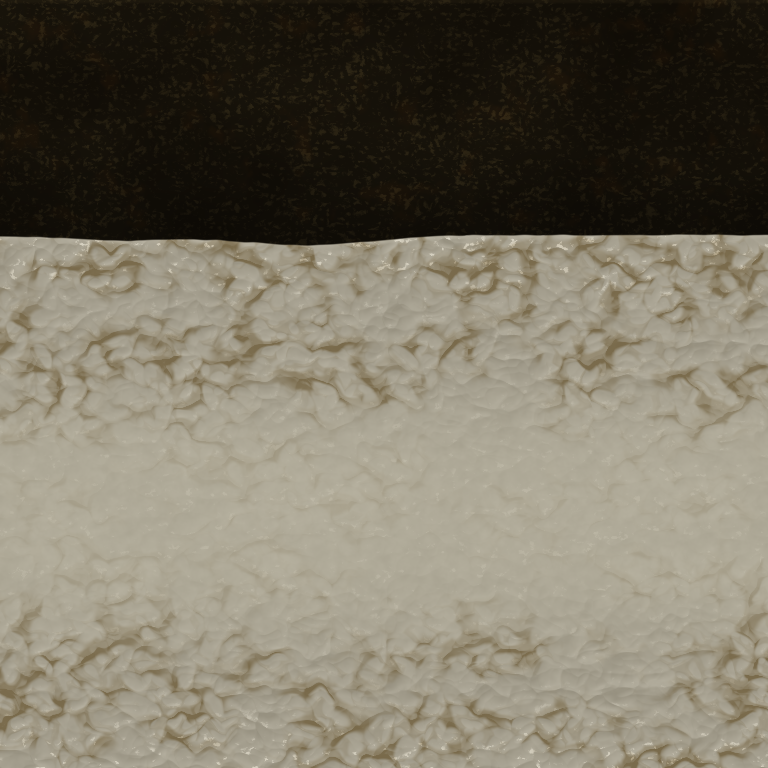
Write a Shadertoy shader that draws this texture.

```glsl
const vec2 TILE = vec2(13.0, 16.0);        // grain cells in one repeat
const vec2 CELL = vec2(0.0362, 0.0252);    // size of one grain cell

vec2 hash22(vec2 p) {
    vec3 q = fract(vec3(p.xyx) * vec3(0.1031, 0.1030, 0.0973));
    q += dot(q, q.yzx + 33.33);
    return fract((q.xx + q.yz) * q.zy);
}

float valueNoise(vec2 p) {
    vec2 i = floor(p), f = fract(p);
    f = f * f * (3.0 - 2.0 * f);
    float low = mix(hash22(i).x, hash22(i + vec2(1, 0)).x, f.x);
    float high = mix(hash22(i + vec2(0, 1)).x, hash22(i + vec2(1, 1)).x, f.x);
    return mix(low, high, f.y);
}

float fbm(vec2 p) {
    float sum = 0.0, amp = 0.5;
    for (int i = 0; i < 4; i++) {
        sum += amp * valueNoise(p);
        p = mat2(0.8, 0.6, -0.6, 0.8) * p * 2.1 + 7.3;
        amp *= 0.5;
    }
    return sum;
}

// Soft union of randomly turned, overlapping oval domes
float grainHeight(vec2 p, float scale) {
    vec2 warp = vec2(valueNoise(p * 55.0), valueNoise(p * 55.0 + 19.0)) - 0.5;
    p = (p + 0.012 * warp) * scale;
    vec2 home = floor(p / CELL);
    float sum = 0.0;
    for (int y = -2; y <= 2; y++)
    for (int x = -2; x <= 2; x++) {
        vec2 id = home + vec2(x, y);
        vec2 key = mod(id, TILE);
        vec2 rnd = hash22(key + 3.7), look = hash22(key + 41.2);
        vec2 d = p - (id + 0.1 + 0.8 * rnd) * CELL;
        float angle = (look.x - 0.5) * 2.2;
        float c = cos(angle), s = sin(angle);
        d = vec2(c * d.x + s * d.y, c * d.y - s * d.x);
        d /= vec2(0.026, 0.0135) * (0.8 + 0.45 * look.y);
        float dome = max(1.0 - dot(d, d), -1.0) + 0.5 * rnd.x;
        sum += exp(12.0 * dome);
    }
    return log(sum) / 12.0;
}

vec2 grainSlope(vec2 p, float scale, float height) {
    float e = 0.0015;
    return vec2(grainHeight(p + vec2(e, 0), scale) - height,
                grainHeight(p + vec2(0, e), scale) - height) / e;
}

float bump(float x, float centre, float width) {
    float d = (x - centre) / width;
    return exp(-d * d);
}

float horizon(float x) {
    return 0.692 - 0.0115 * bump(x, 0.40, 0.11) - 0.005 * bump(x, 0.17, 0.09)
         + 0.002 * smoothstep(0.5, 0.6, x);
}

vec3 darkFibre(vec2 p) {
    float patches = fbm(p * 9.0);
    vec2 bent = p + 0.012 * vec2(fbm(p * 40.0), fbm(p * 40.0 + 9.0));
    float fibre = abs(fbm(bent * vec2(120.0, 150.0)) - 0.47);
    float glint = smoothstep(0.09, 0.3, fibre) * (0.4 + patches);
    vec3 col = mix(vec3(0.053, 0.040, 0.019), vec3(0.096, 0.079, 0.044), patches);
    col += vec3(0.075, 0.064, 0.036) * glint;
    col += vec3(0.025, 0.010, 0.0) * smoothstep(0.55, 0.75, fbm(p * 28.0 + 4.0));
    col *= mix(0.8, 1.08, smoothstep(0.69, 0.85, p.y));
    return col + vec3(0.03, 0.025, 0.015) * smoothstep(0.994, 0.998, p.y);
}

vec3 paleGrains(vec2 p, float edge) {
    // Relief fades out across the smooth middle band
    float upper = smoothstep(0.38, 0.55, p.y);
    float lower = 1.0 - smoothstep(0.10, 0.27, p.y);
    float relief = 0.16 + 0.84 * max(upper, lower);

    float big = grainHeight(p, 1.0);
    vec2 bigSlope = grainSlope(p, 1.0, big);
    float small = grainHeight(p + 0.31, 1.8);
    vec2 smallSlope = grainSlope(p + 0.31, 1.8, small);

    float clumps = fbm(vec2(p.x * 12.0, p.y * 20.0));
    float fine = fbm(p * 95.0);
    vec2 slope = bigSlope + 0.28 * smallSlope;
    float lit = clamp(dot(slope, vec2(-0.003, 0.0075)), -1.0, 1.0);

    vec3 col = mix(vec3(0.692, 0.671, 0.602), vec3(0.652, 0.630, 0.566), max(upper, lower));
    col += 0.04 * (clumps - 0.47) + 0.035 * (fine - 0.47);
    col += vec3(0.045, 0.046, 0.047) * lit * relief;

    // Ochre shade in the gaps and over the upper side of each grain
    float gap = 1.0 - smoothstep(0.35, 0.95, big);
    float smallGap = 1.0 - smoothstep(0.3, 0.85, small);
    float shade = gap * (0.5 + 0.5 * smoothstep(0.1, -0.7, lit)) + 0.22 * smallGap;
    shade *= relief * smoothstep(0.25, 0.65, clumps);
    col = mix(col, vec3(0.43, 0.36, 0.22), clamp(0.85 * shade, 0.0, 0.75));

    // Moist glints, strongest near both rough ends
    float wet = smoothstep(0.58, 0.72, fbm(p * vec2(130.0, 160.0) + 5.0));
    float ends = smoothstep(0.57, 0.68, p.y) + 1.0 - smoothstep(0.0, 0.1, p.y);
    col += 0.13 * wet * smoothstep(-0.1, 0.5, lit) * (0.25 + ends);
    return col + 0.035 * smoothstep(0.007, 0.0, edge - p.y);
}

void mainImage(out vec4 fragColor, in vec2 fragCoord) {
    vec2 uv = fragCoord / iResolution.xy;
    float edge = horizon(uv.x) + 0.0015 * (valueNoise(vec2(uv.x * 60.0, 2.0)) - 0.5);
    float soft = 1.0 / iResolution.y;
    float above = smoothstep(-soft, soft, uv.y - edge);
    vec3 col = mix(paleGrains(uv, edge), darkFibre(uv), above);
    fragColor = vec4(col, 1.0);
}
```
